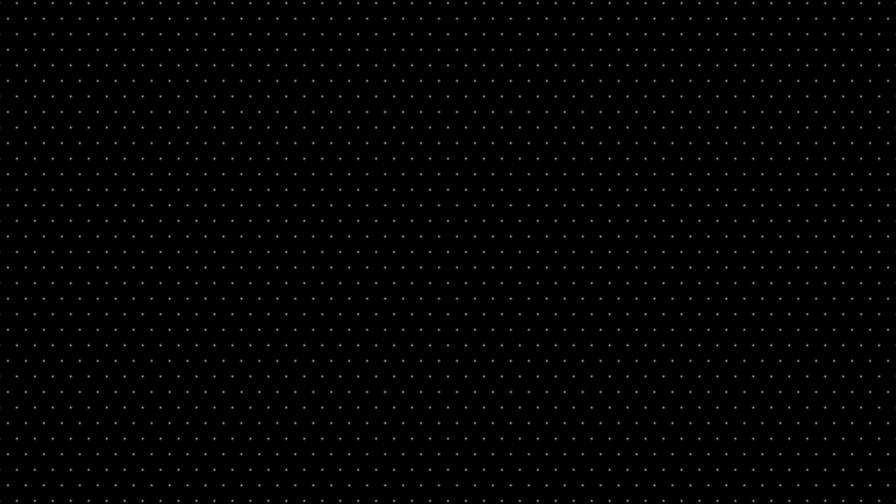
Give the GLSL for this pattern, as a WebGL 2 fragment shader.

```glsl
#version 300 es
precision highp float;
// Fine triangular lattice of small soft grey dots on black, centred on the canvas.

#define ROWS 32.4          // dot rows per canvas height
#define DOT_SPREAD 0.043   // softness radius, relative to the spacing in a row
#define DOT_COLOR vec3(0.645)
#define GROUND_COLOR vec3(0.0)
#define SAMPLES 5          // coverage samples per pixel side

uniform vec2 u_resolution;
out vec4 fragColor;

// Squared distance to the nearest point of a rectangular lattice.
float latticeDistance2(vec2 p, vec2 cell) {
    vec2 d = p - cell * round(p / cell);
    return dot(d, d);
}

// Soft round dots on two interleaved rectangular lattices.
float dotProfile(vec2 p) {
    vec2 cell = vec2(1.0, sqrt(3.0));
    float d2 = min(latticeDistance2(p, cell), latticeDistance2(p - 0.5 * cell, cell));
    return exp(-0.5 * d2 / (DOT_SPREAD * DOT_SPREAD));
}

void main() {
    // One unit is the spacing between neighbouring dots.
    float unitsPerHeight = ROWS * 0.5 * sqrt(3.0);
    float pixel = unitsPerHeight / u_resolution.y;
    vec2 p = (gl_FragCoord.xy - 0.5 * u_resolution) * pixel;

    // Average over the pixel, since a dot can be smaller than one.
    float coverage = 0.0;
    for (int j = 0; j < SAMPLES; j++) {
        for (int i = 0; i < SAMPLES; i++) {
            vec2 offset = (vec2(i, j) + 0.5) / float(SAMPLES) - 0.5;
            coverage += dotProfile(p + offset * pixel);
        }
    }
    coverage /= float(SAMPLES * SAMPLES);

    fragColor = vec4(mix(GROUND_COLOR, DOT_COLOR, coverage), 1.0);
}
```
